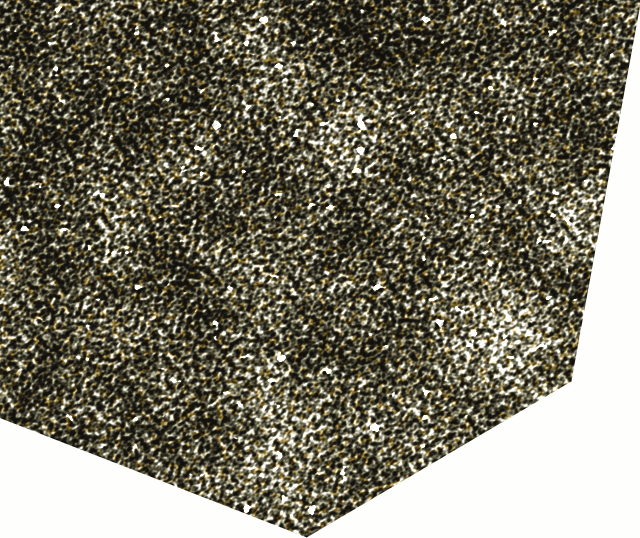
A WebGL 2 fragment shader for this texture:

```glsl
#version 300 es
precision highp float;

#define GRAIN_FREQ 108.0
#define GRAIN_ANGLE 0.65
#define GRAIN_STRETCH 1.25
#define FINE_AMOUNT 0.6
#define CONTRAST 3.5
#define MOTTLE 0.9
#define TONE_SHIFT -0.16
#define OCHRE_AMOUNT 0.75
#define FLECK_FREQ 42.0
#define FLECK_LEVEL 0.43
#define PAPER vec3(0.995, 0.995, 0.99)

uniform vec2 u_resolution;
out vec4 fragColor;

mat2 rotation(float a) {
    float c = cos(a), s = sin(a);
    return mat2(c, s, -s, c);
}

float hash(vec2 cell) {
    uvec2 q = uvec2(ivec2(cell)) * uvec2(1597u, 3812u) + uvec2(7919u, 104729u);
    uint h = (q.x ^ (q.y * 40503u)) * 747796u + 28913u;
    h = ((h >> 15u) ^ h) * 2246822519u;
    h = ((h >> 13u) ^ h) * 3266489917u;
    return float((h ^ (h >> 16u)) >> 8u) / 16777216.0;
}

float cornerSlope(vec2 cell, vec2 offset) {
    float a = 6.28319 * hash(cell);
    return dot(vec2(cos(a), sin(a)), offset);
}

// Gradient noise, centred on zero
float noise(vec2 p) {
    vec2 i = floor(p), f = fract(p);
    vec2 w = f * f * f * (f * (f * 6.0 - 15.0) + 10.0);
    vec2 x = vec2(1.0, 0.0), y = vec2(0.0, 1.0);
    return mix(mix(cornerSlope(i, f), cornerSlope(i + x, f - x), w.x),
               mix(cornerSlope(i + y, f - y), cornerSlope(i + 1.0, f - 1.0), w.x), w.y);
}

// Signed distance to a line, positive on its left
float leftOf(vec2 p, vec2 a, vec2 b) {
    vec2 d = normalize(b - a);
    return d.x * (p.y - a.y) - d.y * (p.x - a.x);
}

float sheetDistance(vec2 p) {
    vec2 west = vec2(0.0, 0.223), foot = vec2(0.570, 0.001);
    vec2 east = vec2(1.062, 0.291), top = vec2(1.189, 0.985);
    return min(leftOf(p, west, foot), min(leftOf(p, foot, east), leftOf(p, east, top)));
}

// Broad worn and dense areas: centre, radius, strength
float wear(vec2 p) {
    const vec4 areas[7] = vec4[7](
        vec4(0.93, 0.37, 0.10, 1.25), vec4(0.00, 0.52, 0.08, 0.70),
        vec4(1.08, 0.62, 0.07, 0.70), vec4(0.60, 0.78, 0.13, 0.45),
        vec4(0.56, 0.15, 0.15, 0.50), vec4(0.68, 0.95, 0.14, -0.55),
        vec4(0.12, 0.85, 0.25, -0.20));
    float sum = 0.0;
    for (int i = 0; i < 7; i++) {
        vec2 d = (p - areas[i].xy) / areas[i].z;
        sum += areas[i].w * exp(-dot(d, d));
    }
    return sum;
}

float span(float a, float b, float x) {
    return clamp((x - a) / (b - a), 0.0, 1.0);
}

// Colour by rank, from the darkest grains to bare paper
vec3 grainColor(float rank) {
    vec3 c = mix(vec3(0.06, 0.055, 0.045), vec3(0.10, 0.09, 0.07), span(0.0, 0.11, rank));
    c = mix(c, vec3(0.23, 0.22, 0.15), span(0.11, 0.35, rank));
    c = mix(c, vec3(0.38, 0.36, 0.28), span(0.35, 0.59, rank));
    c = mix(c, vec3(0.53, 0.51, 0.37), span(0.59, 0.76, rank));
    c = mix(c, vec3(0.72, 0.70, 0.61), span(0.76, 0.88, rank));
    return mix(c, PAPER, span(0.88, 0.97, rank));
}

void main() {
    vec2 p = gl_FragCoord.xy / u_resolution.y;

    // Grains, slightly drawn out along one diagonal
    vec2 g = rotation(-GRAIN_ANGLE) * p * GRAIN_FREQ;
    g.x /= GRAIN_STRETCH;
    float grain = noise(g) + FINE_AMOUNT * noise(rotation(0.9) * g * 1.73 + 37.0);

    // Uneven density and scattered bare flecks
    float mottle = noise(p * 7.0 + 11.0) + 0.8 * noise(rotation(0.5) * p * 19.0 + 5.0);
    float density = wear(p) + MOTTLE * mottle + TONE_SHIFT;
    float fleck = noise(p * vec2(0.8, 1.1) * FLECK_FREQ + 71.0) + 0.12 * grain + 0.06 * density;

    float level = CONTRAST * grain + density;
    level += 2.5 * smoothstep(FLECK_LEVEL, FLECK_LEVEL + 0.1, fleck);
    float rank = 1.0 / (1.0 + exp(-1.7 * level));
    vec3 color = grainColor(rank);

    // Ochre tint on some of the middle tones
    float ochre = smoothstep(0.0, 0.35, noise(rotation(1.3) * p * GRAIN_FREQ * 0.7 + 23.0));
    float midTone = 4.0 * rank * (1.0 - rank);
    vec3 tint = mix(vec3(0.97, 1.0, 1.08), vec3(1.22, 1.0, 0.42), ochre);
    color *= mix(vec3(1.0), tint, OCHRE_AMOUNT * midTone);

    // Cut sheet on blank paper
    float cover = clamp(sheetDistance(p) * u_resolution.y + 0.5, 0.0, 1.0);
    fragColor = vec4(mix(PAPER, color, cover), 1.0);
}
```
